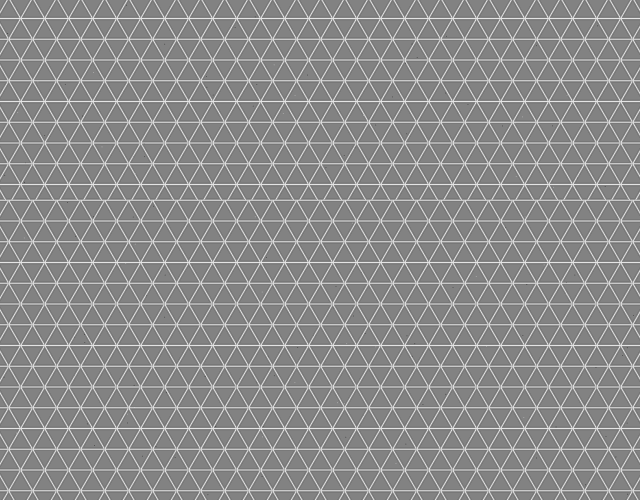
Write a Shadertoy shader that draws this pattern.

```glsl
// Fine pale triangular lattice on mid grey, with one shortened row and sparse specks.

float hash(vec2 p) {
    return fract(sin(dot(p, vec2(127.1, 311.7))) * 43758.5453);
}

// Distance to the nearest lattice line; p is in canvas heights.
float latticeDistance(vec2 p) {
    const vec2 cell = vec2(0.048, 0.0415);
    const float seam = 0.5995;

    // The lattice restarts at the seam, which shortens the row above it.
    float origin = p.y < seam ? 0.558 : 0.631;
    float r = (p.y - origin) / cell.y;
    float row = floor(r + 0.5);
    float dy = abs(r - row) * cell.y;

    // Alternate rows of vertices shift by half a cell.
    float x = p.x - 0.0413 - 0.5 * cell.x * mod(row, 2.0);
    float dx = abs(mod(x + 0.5 * cell.x, cell.x) - 0.5 * cell.x);

    // Slanted edges run side by side at a vertex, leaving a tiny gap.
    float slant = max(dy * 0.5 * cell.x / cell.y, 0.0015);
    float diagonal = abs(dx - slant) * 0.866;
    float horizontal = min(dy, abs(p.y - seam));
    return min(diagonal, horizontal);
}

// Signed tone of the faint scattered specks, mostly dark.
float specks(vec2 p, float px) {
    vec2 id = floor(p / 0.02);
    vec2 center = 0.2 + 0.6 * vec2(hash(id + 3.1), hash(id + 7.7));
    float d = length(p - (id + center) * 0.02);
    float dot1 = clamp((0.0009 - d) / px + 0.5, 0.0, 1.0);
    float tone = hash(id + 5.3) < 0.7 ? -0.2 : 0.15;
    return dot1 * tone * step(0.95, hash(id));
}

void mainImage(out vec4 fragColor, in vec2 fragCoord) {
    float px = 1.0 / iResolution.y;
    vec2 p = fragCoord * px;
    float d = latticeDistance(p);

    // Ground, with a slightly darker fringe beside each line.
    float fringe = smoothstep(0.002, 0.0027, d) * (1.0 - smoothstep(0.0035, 0.0045, d));
    float tone = 0.51 - 0.045 * fringe + specks(p, px);

    // Thin pale line.
    float line = clamp((0.00083 - d) / px + 0.5, 0.0, 1.0);
    fragColor = vec4(vec3(mix(tone, 0.93, line)), 1.0);
}
```
